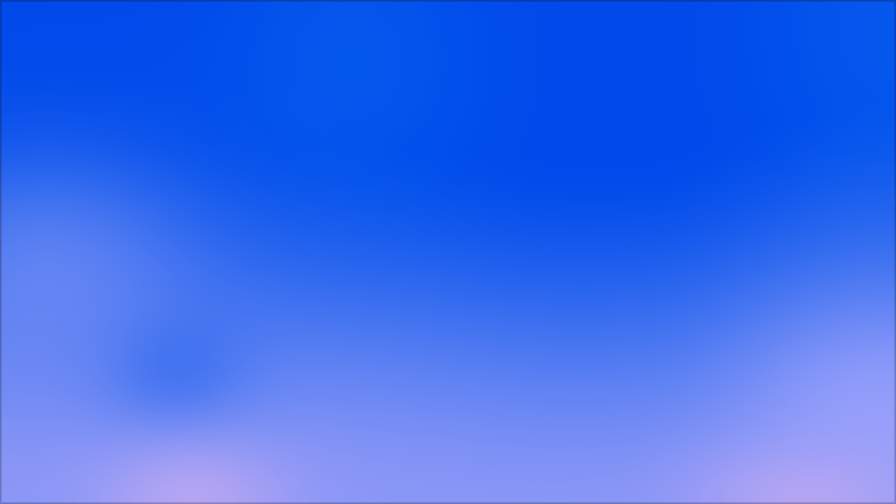
Write a Shadertoy shader that draws this background.

```glsl
// A soft dusk sky: deep blue above melts into periwinkle haze below,
// with lilac glows on the lower edge. A smooth vertical ramp is bent by
// elliptical Gaussian glows, then closed by a thin dark frame.

#define DEEP_BLUE   vec3(0.00, 0.285, 0.92)
#define CLEAR_BLUE  vec3(0.015, 0.34, 0.93)
#define PERIWINKLE  vec3(0.54, 0.59, 0.965)
#define PALE_VIOLET vec3(0.61, 0.64, 0.99)
#define LILAC       vec3(0.72, 0.65, 0.95)
#define HAZE_TOP    0.745
#define HAZE_DEPTH  0.74
#define FRAME_SHADE 0.22

// Elliptical Gaussian: 1 at the centre, 1/e at the radius
float glow(vec2 uv, vec2 centre, vec2 radius) {
    vec2 d = (uv - centre) / radius;
    return exp(-dot(d, d));
}

// Amount of haze, from clear sky (0) to full haze (1)
float hazeAmount(vec2 uv) {
    // The upper limit dips right of centre and climbs at the right side
    float dip = (uv.x - 0.65) / 0.2;
    float top = HAZE_TOP - 0.05 * exp(-dip * dip)
              + 0.08 * smoothstep(0.72, 1.0, uv.x);
    float haze = smoothstep(0.0, 1.0, (top - uv.y) / HAZE_DEPTH);

    // A bank of mist on the left, and a clear hollow beneath it
    haze += 0.42 * glow(uv, vec2(0.052, 0.525), vec2(0.17, 0.20));
    haze -= 0.27 * glow(uv, vec2(0.195, 0.248), vec2(0.08, 0.115));
    return clamp(haze, 0.0, 1.0);
}

void mainImage(out vec4 fragColor, in vec2 fragCoord) {
    vec2 uv = fragCoord / iResolution.xy;

    // Upper sky with two clearer patches
    float clearing = glow(uv, vec2(0.39, 0.88), vec2(0.15, 0.28))
                   + glow(uv, vec2(1.0, 0.95), vec2(0.16, 0.35));
    vec3 color = mix(DEEP_BLUE, CLEAR_BLUE, min(clearing, 1.0));

    // Haze; green rises a little sooner than red and blue
    float haze = hazeAmount(uv);
    color = mix(color, PERIWINKLE, vec3(haze, pow(haze, 0.85), haze));

    // Pale light on the right, lilac light along the bottom
    color = mix(color, PALE_VIOLET, 0.7 * glow(uv, vec2(0.98, 0.17), vec2(0.13, 0.19)));
    color = mix(color, LILAC, 0.92 * glow(uv, vec2(0.215, 0.005), vec2(0.105, 0.115)));
    color = mix(color, LILAC, 0.90 * glow(uv, vec2(0.90, 0.005), vec2(0.12, 0.105)));

    // Thin frame, measured in canvas heights
    vec2 margin = min(fragCoord, iResolution.xy - fragCoord) / iResolution.y;
    float frame = 1.0 - smoothstep(0.0018, 0.0045, min(margin.x, margin.y));
    color *= 1.0 - FRAME_SHADE * frame;

    fragColor = vec4(color, 1.0);
}
```
